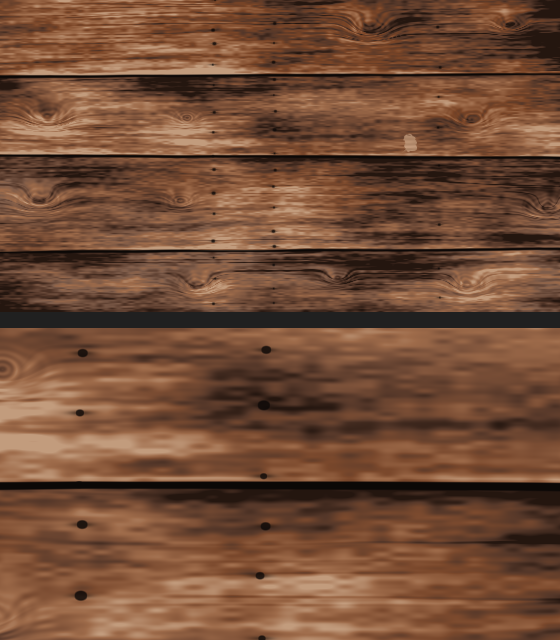
Top, the full canvas; bottom, a detail of the centre.
Reproduce this texture procedurally as a WebGL 1 fragment shader.

```glsl
precision highp float;
// Four weathered horizontal planks with dark gaps, knots and nail columns.
// Stretched noise makes the grain; knots swell its height coordinate so that
// lines close into rings. A single tone value then picks the wood colour.

uniform vec2 u_resolution;

// Palette, dark to pale; the middle varies from grey to rust
const vec3 GAP_COLOR = vec3(0.045, 0.03, 0.025);
const vec3 DARK = vec3(0.14, 0.085, 0.06);
const vec3 DEEP = vec3(0.33, 0.215, 0.16);
const vec3 GREY = vec3(0.49, 0.36, 0.29);
const vec3 RUST = vec3(0.48, 0.27, 0.15);
const vec3 TAN = vec3(0.62, 0.42, 0.29);
const vec3 PALE = vec3(0.76, 0.61, 0.49);

// Gaps, bottom to top: height at the left edge, slope, half width
const vec3 GAP_Y = vec3(0.193, 0.502, 0.7535);
const vec3 GAP_SLOPE = vec3(0.005, -0.005, 0.005);
const vec3 GAP_HALF = vec3(0.0042, 0.0038, 0.0042);

// Planks, bottom to top
const vec4 PLANK_TONE = vec4(0.59, 0.58, 0.64, 0.59);
const vec4 PLANK_WARMTH = vec4(0.05, 0.35, 0.50, 0.95);
const vec4 CRACK_DEPTH = vec4(0.46, 0.30, 0.27, 0.38);
const vec4 KNOT_LEFT = vec4(0.633, 0.128, 0.151, 1.186);
const vec4 KNOT_RIGHT = vec4(1.50, 1.756, 1.512, -1.0);
const float KNOT_SIZE = 0.042;

// Strength of each grain layer
const float STAIN = 1.30;
const float BLOTCH = 0.24;
const float BAND = 0.28;
const float FIBRE = 0.36;
const float FLECK = 0.32;

// Nail columns
const vec3 NAIL_X = vec3(0.686, 0.879, 1.407);
const vec3 NAIL_PITCH = vec3(0.068, 0.060, 0.105);
const float NAIL_RADIUS = 0.0046;

// Bare chip of wood
const vec2 CHIP_CENTER = vec2(1.314, 0.540);
const vec2 CHIP_HALF = vec2(0.027, 0.033);

float hash(vec2 p) {
  return fract(sin(dot(p, vec2(127.1, 311.7))) * 43758.5);
}

float noise(vec2 p) {
  vec2 i = floor(p), f = fract(p);
  f = f * f * (3.0 - 2.0 * f);
  return mix(mix(hash(i), hash(i + vec2(1, 0)), f.x),
             mix(hash(i + vec2(0, 1)), hash(i + vec2(1, 1)), f.x), f.y);
}

float fbm(vec2 p) {
  float sum = 0.0, amp = 0.533;
  for (int i = 0; i < 4; i++) {
    sum += amp * noise(p);
    p = p * 2.03 + 17.3;
    amp *= 0.5;
  }
  return sum;
}

// Thin lines where the noise crosses its middle value
float vein(vec2 p, float width) {
  return 1.0 - smoothstep(0.0, width, abs(noise(p) - 0.5));
}

vec3 woodColor(float tone, float warmth) {
  float t = clamp(tone, 0.0, 1.0) * 4.0;
  vec3 c = mix(DARK, DEEP, clamp(t, 0.0, 1.0));
  c = mix(c, mix(GREY, RUST, warmth), clamp(t - 1.0, 0.0, 1.0));
  c = mix(c, TAN, clamp(t - 2.0, 0.0, 1.0));
  return mix(c, PALE, clamp(t - 3.0, 0.0, 1.0));
}

void main() {
  vec2 uv = gl_FragCoord.xy / u_resolution;
  vec2 p = gl_FragCoord.xy / u_resolution.y;
  float px = 1.0 / u_resolution.y;

  // Gaps: plank index, dark slot, lit lip above and shadow below
  vec3 gapY = GAP_Y + GAP_SLOPE * p.x;
  float id = 0.0, slot = 0.0, edgeTone = 0.0;
  for (int i = 0; i < 3; i++) {
    float row = float(i) * 7.3;
    float s = p.y - gapY[i] - 0.004 * (noise(vec2(p.x * 7.0, row)) - 0.5);
    float halfWidth = GAP_HALF[i] * mix(0.55, 1.3, noise(vec2(p.x * 4.0, row + 3.0)));
    id += step(0.0, s);
    slot = max(slot, 1.0 - smoothstep(halfWidth - px, halfWidth + px, abs(s)));
    edgeTone += s > 0.0 ? 0.5 * exp(-abs(s - 0.008) / 0.005) * noise(vec2(p.x * 5.0, row + 9.0))
                        : -0.35 * exp(s / 0.014);
  }
  vec4 pick = step(abs(vec4(0, 1, 2, 3) - id), vec4(0.5));
  float low = dot(vec4(0.0, gapY), pick), high = dot(vec4(gapY, 1.03), pick);
  float rise = (p.y - low) / (high - low);
  float seed = id * 19.7;

  // Knots bend the grain and add rings, a core and a worn halo
  float left = dot(KNOT_LEFT, pick);
  vec3 knotX = vec3(left, left + 0.45, dot(KNOT_RIGHT, pick));
  float grainY = p.y + 0.018 * (fbm(vec2(p.x * 1.6, p.y * 4.0 + seed)) - 0.5);
  float knotTone = 0.0;
  for (int k = 0; k < 3; k++) {
    float r = hash(vec2(float(k) + 2.0, id + 5.0));
    float size = KNOT_SIZE * mix(0.85, 1.15, r) * (k == 1 ? 0.6 : 1.0);
    vec2 center = vec2(knotX[k], mix(low, high, 0.43 + 0.2 * r));
    vec2 q = (p - center) / size * vec2(0.62, 1.0);
    float d = length(q) + 0.3 * (noise(p * 45.0) - 0.5);
    float swell = exp(-dot(q, q));
    vec2 h = q - vec2(-0.6, 0.8) * sign(r - 0.5);
    grainY += 1.3 * size * swell;
    knotTone += 0.11 * swell * sin(d * 17.0) - 0.24 * (1.0 - smoothstep(0.1, 0.5, d));
    knotTone += 0.42 * exp(-0.35 * dot(h, h)) * fbm(p * 14.0 + seed);
  }

  // Grain: broad stains, bands, fine fibres and two sizes of long cracks
  float stain = fbm(vec2(p.x * 2.6, p.y * 8.0) + seed) - 0.5;
  float blotch = noise(vec2(p.x * 9.0, p.y * 24.0) + seed) - 0.5;
  float band = noise(vec2(p.x * 1.8, grainY * 42.0) + seed) - 0.5;
  float fibre = noise(vec2(p.x * 6.0, grainY * 120.0) + seed) - 0.5;
  float fleck = noise(vec2(p.x * 50.0, grainY * 200.0) + seed) - 0.5;
  float worn = smoothstep(0.25, 0.65, fbm(p * vec2(1.5, 6.0) + seed));
  float crack = worn * max(vein(vec2(p.x * 1.3, grainY * 34.0) + seed + 4.0, 0.10),
                           0.6 * vein(vec2(p.x * 2.4, grainY * 62.0) + seed + 8.0, 0.15));
  float tone = dot(PLANK_TONE, pick) + STAIN * stain + BLOTCH * blotch + BAND * band;
  tone += FIBRE * fibre + FLECK * fleck + knotTone + edgeTone;
  tone += 0.24 * (0.5 - rise) - crack * dot(CRACK_DEPTH, pick);

  // Dark seam by the nails and darkened borders
  vec2 v = uv * 2.0 - 1.0;
  v *= v;
  tone -= 0.10 * exp(-pow((p.x - 0.85) / 0.06, 2.0)) + 0.13 * dot(v, v);
  float warmth = clamp(dot(PLANK_WARMTH, pick) + 1.8 * (fbm(p * vec2(2.0, 5.0) + 31.0) - 0.5), 0.0, 1.0);
  vec3 color = woodColor(tone, warmth);

  // Chip with a ragged outline
  vec2 box = abs(p - CHIP_CENTER) - CHIP_HALF;
  float chip = max(box.x, box.y) + 0.034 * (fbm(p * 45.0) - 0.3);
  color = mix(color, PALE + 0.15 * fibre, 0.8 * (1.0 - smoothstep(-0.003, 0.004, chip)));

  // Nails with a short split along the grain
  for (int i = 0; i < 3; i++) {
    float cell = floor(p.y / NAIL_PITCH[i]);
    vec2 key = vec2(cell, float(i) * 5.0 + 1.0);
    vec2 q = p - vec2(NAIL_X[i] + 0.008 * (hash(key + 3.0) - 0.5),
                      (cell + mix(0.25, 0.75, hash(key))) * NAIL_PITCH[i]);
    float radius = NAIL_RADIUS * mix(0.6, 1.15, hash(key + 7.0));
    float head = 1.0 - smoothstep(radius - px, radius + px, length(q * vec2(0.75, 1.0)));
    float split = 0.6 * exp(-pow(abs(q.x) / 0.013, 2.0) - pow(abs(q.y) / 0.0025, 2.0));
    color = mix(color, GAP_COLOR, 0.85 * max(head, split) * step(0.12, hash(key + 11.0)));
  }

  gl_FragColor = vec4(mix(color, GAP_COLOR, slot), 1.0);
}
```
